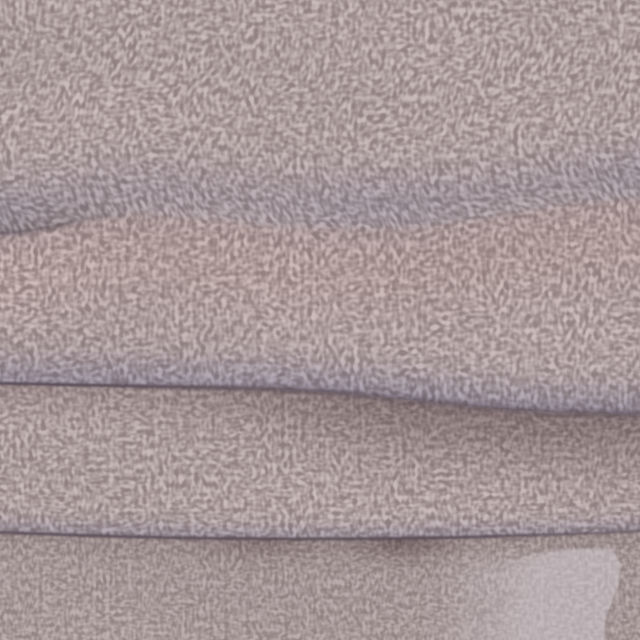
Write a Shadertoy shader that draws this texture.

```glsl
// Draws mottled mauve-grey woven cloth with three soft horizontal folds and a pale patch.

const vec3 THREAD_DARK = vec3(0.575, 0.512, 0.515);
const vec3 THREAD_LIGHT = vec3(0.790, 0.732, 0.733);
const vec3 COOL_SHADE = vec3(0.85, 0.87, 0.94);
const vec3 WARM_SHADE = vec3(0.79, 0.76, 0.76);
const vec3 WARM_GLOW = vec3(1.015, 0.985, 0.965);
const vec3 CREASE = vec3(0.33, 0.28, 0.32);
const vec3 PATCH_TINT = vec3(0.80, 0.765, 0.785);
const vec2 UPRIGHT_GRAIN = vec2(150.0, 88.0);
const vec2 FLAT_GRAIN = vec2(98.0, 146.0);
const float RIB_COUNT = 84.0;
const float TAU = 6.2831853;

vec2 hash2(vec2 p) {
    vec2 k = vec2(dot(p, vec2(127.1, 311.7)), dot(p, vec2(269.5, 183.3)));
    return fract(sin(k) * 43758.5453) * 2.0 - 1.0;
}

// Gradient noise, centred on zero
float noise(vec2 p) {
    vec2 i = floor(p), f = fract(p);
    vec2 u = f * f * (3.0 - 2.0 * f);
    float a = dot(hash2(i), f);
    float b = dot(hash2(i + vec2(1, 0)), f - vec2(1, 0));
    float c = dot(hash2(i + vec2(0, 1)), f - vec2(0, 1));
    float d = dot(hash2(i + vec2(1, 1)), f - vec2(1, 1));
    return mix(mix(a, b, u.x), mix(c, d, u.x), u.y);
}

// Heights of the folds across the cloth
float upperFold(float x) {
    return 0.635 + 0.028 * smoothstep(0.0, 0.2, x) - 0.02 * smoothstep(0.22, 0.5, x)
         + 0.045 * smoothstep(0.6, 1.0, x);
}
float middleFold(float x) { return 0.401 - 0.02 * x - 0.028 * smoothstep(0.4, 0.9, x); }
float lowerFold(float x) { return 0.158 + 0.045 * (x - 0.48) * (x - 0.48); }

// Light and dark threads: upright and flat strokes mixed, with faint ribs
float weave(vec2 p) {
    p += 0.003 * vec2(noise(p * 14.0), noise(p * 14.0 + 40.0));
    float upright = noise(p * UPRIGHT_GRAIN);
    float level = noise(p * FLAT_GRAIN + 71.0);
    float region = smoothstep(-0.3, 0.35, noise(p * 17.0 + 9.0));
    float n = mix(upright, level, 0.2 + 0.55 * region);
    float ribs = sin(TAU * RIB_COUNT * p.x + 2.0 * noise(p * 25.0));
    n += 0.09 * ribs * smoothstep(-0.1, 0.5, noise(p * vec2(12.0, 8.0) + 23.0));
    n += 0.07 * noise(p * 260.0) + 0.08 * noise(p * 45.0);
    return smoothstep(-0.34, 0.36, n);
}

// Shade that falls off upward (positive reach) or downward (negative reach)
float falloff(float d, float reach) {
    float t = d / reach;
    return smoothstep(-0.06, 0.06, t) * exp(-t * t);
}

// Narrow dark line at a fold
float crease(float d, float width) { return exp(-d * d / (width * width)); }

void mainImage(out vec4 fragColor, in vec2 fragCoord) {
    vec2 uv = fragCoord / iResolution.xy;
    float x = uv.x;
    float dA = uv.y - upperFold(x);
    float dB = uv.y - middleFold(x);
    float dC = uv.y - lowerFold(x);

    // Each layer of cloth carries its own piece of weave
    float softEdge = 0.0012;
    float aboveB = smoothstep(-softEdge, softEdge, dB);
    float aboveC = smoothstep(-softEdge, softEdge, dC);
    vec2 slant = vec2(0.35 * dA * falloff(dA, 0.16), 0.0);
    float bottomLayer = weave(uv * vec2(1.2, 1.22) + 3.1);
    float middleLayer = weave(uv * vec2(1.05, 1.12) + 1.7);
    float topLayer = weave(uv + slant);
    float thread = mix(bottomLayer, mix(middleLayer, topLayer, aboveB), aboveC);
    float contrast = 1.0 - 0.22 * (1.0 - aboveC) - 0.12 * falloff(dB, -0.07);
    thread = 0.5 + (thread - 0.5) * contrast;
    vec3 col = mix(THREAD_DARK, THREAD_LIGHT, thread);

    // Broad changes of tone
    col *= 1.0 + 0.05 * noise(uv * vec2(3.0, 6.0) + 5.0) - 0.035 * (1.0 - aboveC);
    col *= mix(vec3(1.0), WARM_GLOW, falloff(dA, -0.13));

    // Upper fold: cool and wide, sharp only at the left
    float roll = exp(-pow((dA - 0.035) / 0.05, 2.0));
    col *= mix(vec3(1.0), COOL_SHADE, roll * (0.65 + 0.5 * noise(vec2(x * 4.0, 2.5))));
    float leftSide = 1.0 - smoothstep(0.04, 0.24, x);
    col = mix(col, CREASE, 0.40 * leftSide * crease(dA, 0.005));
    col *= 1.0 - 0.10 * leftSide * falloff(dA, 0.03);

    // Middle fold: cool lip above, warm shadow below
    float toRight = smoothstep(0.1, 0.7, x);
    col *= mix(vec3(1.0), COOL_SHADE, 0.95 * falloff(dB, 0.045));
    col *= mix(vec3(1.0), WARM_SHADE, (0.5 + 0.5 * toRight) * falloff(dB, mix(-0.04, -0.085, toRight)));
    col = mix(col, CREASE, mix(0.80, 0.48, toRight) * crease(dB, mix(0.0032, 0.0075, toRight)));

    // Lower fold: thin line with hollows of shadow beneath
    float hollows = 0.6 * exp(-pow((x - 0.41) / 0.09, 2.0)) + exp(-pow((x - 0.63) / 0.07, 2.0));
    col *= mix(vec3(1.0), COOL_SHADE, 0.75 * falloff(dC, 0.022));
    col *= mix(vec3(1.0), WARM_SHADE, (0.3 + hollows) * falloff(dC, -0.032));
    float lineStrength = 0.74 - 0.28 * smoothstep(0.7, 1.0, x);
    col = mix(col, CREASE, lineStrength * crease(dC, 0.0033));

    // Pale patch: crisp at the right, fading to the left
    float rightEdge = 0.945 + 0.023 * smoothstep(0.02, 0.10, uv.y) - 0.012 * smoothstep(0.12, 0.145, uv.y);
    float topEdge = 0.115 + 0.028 * smoothstep(0.70, 0.92, x);
    float topBlur = mix(0.045, 0.004, smoothstep(0.7, 0.88, x));
    float pale = smoothstep(0.65, 0.84, x + 0.25 * noise(uv * 12.0) * 0.3)
               * (1.0 - smoothstep(rightEdge - 0.004, rightEdge + 0.004, x))
               * (1.0 - smoothstep(topEdge - topBlur, topEdge + topBlur, uv.y));
    col = mix(col, PATCH_TINT, 0.58 * pale);

    fragColor = vec4(clamp(col, 0.0, 1.0), 1.0);
}
```
